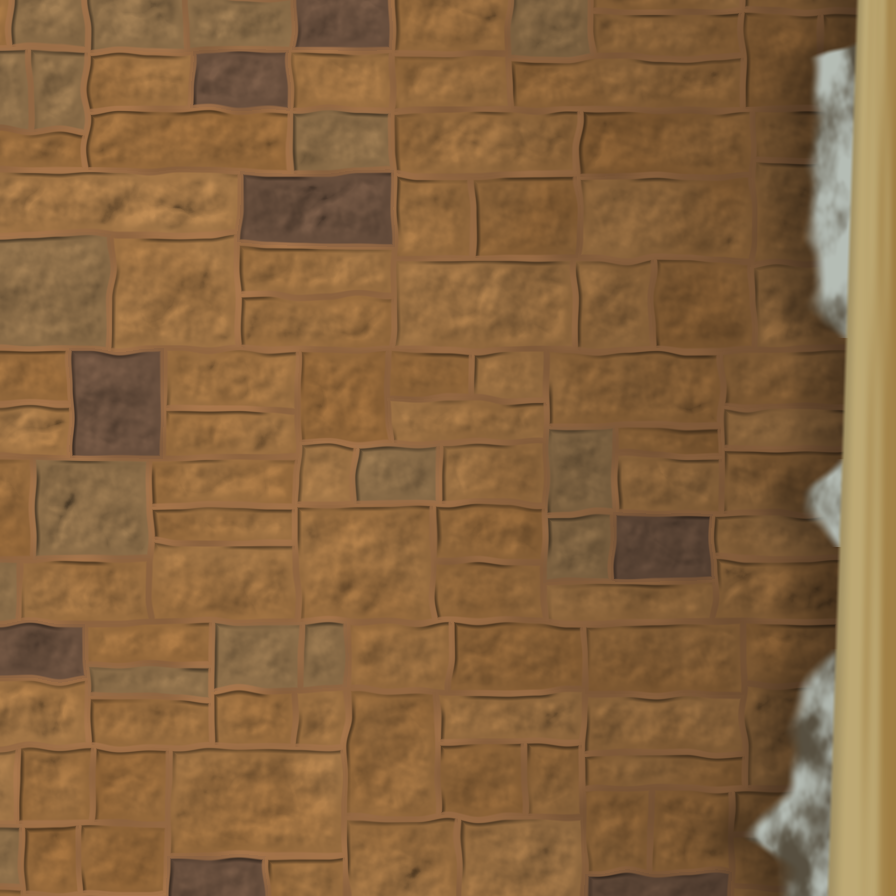
This texture is drawn by a three.js fragment shader. Its source:

```glsl
varying vec2 vUv;

const vec3 OCHRE = vec3(0.53, 0.365, 0.195);
const vec3 SAND = vec3(0.62, 0.455, 0.275);
const vec3 GREY_BROWN = vec3(0.51, 0.41, 0.28);
const vec3 PLUM_BROWN = vec3(0.38, 0.285, 0.225);
const vec3 MORTAR = vec3(0.60, 0.42, 0.27);
const vec3 DAYLIGHT = vec3(0.71, 0.74, 0.71);
const vec3 GAP_SHADE = vec3(0.34, 0.31, 0.25);
const vec3 POST_PALE = vec3(0.74, 0.66, 0.45);
const vec3 POST_GOLD = vec3(0.62, 0.49, 0.26);

float hash(vec2 p) {
  vec3 q = fract(p.xyx * vec3(0.1031, 0.1030, 0.0973));
  q += dot(q, q.yzx + 33.33);
  return fract((q.x + q.y) * q.z);
}

float noise(vec2 p) {
  vec2 i = floor(p), f = fract(p);
  f = f * f * (3.0 - 2.0 * f);
  return mix(mix(hash(i), hash(i + vec2(1.0, 0.0)), f.x),
             mix(hash(i + vec2(0.0, 1.0)), hash(i + 1.0), f.x), f.y);
}

float fbm(vec2 p) {
  float sum = 0.0, amp = 0.5;
  for (int i = 0; i < 4; i++) {
    sum += amp * noise(p);
    p = mat2(1.6, 1.2, -1.2, 1.6) * p + 7.3;
    amp *= 0.5;
  }
  return sum;
}

// Distance to the nearest scattered point: rounded chips with sharp creases
float chips(vec2 p) {
  vec2 cell = floor(p);
  float nearest = 2.0;
  for (int y = -1; y <= 1; y++)
    for (int x = -1; x <= 1; x++) {
      vec2 c = cell + vec2(float(x), float(y));
      vec2 site = c + vec2(hash(c), hash(c + 51.7));
      nearest = min(nearest, length(p - site));
    }
  return nearest;
}

float rockHeight(vec2 p) {
  vec2 warp = vec2(fbm(p * 16.0), fbm(p * 16.0 + 31.0)) - 0.5;
  vec2 slanted = mat2(0.8, -0.55, 0.6, 0.85) * p;
  float chipping = smoothstep(0.3, 0.7, noise(p * 9.0 + 4.0));
  return fbm(p * 24.0) * 0.9 + fbm(p * 85.0) * 0.12
       - chips(slanted * vec2(13.0, 18.0) + warp * 1.8) * chipping * 0.5;
}

// Splits a block into stones; returns joint distances left, bottom, right, top
vec4 ashlar(vec2 p, out float id) {
  vec2 lo = vec2(-0.07, -0.05), hi = vec2(1.08, 1.04);
  id = 0.37;
  for (int i = 0; i < 10; i++) {
    vec2 size = hi - lo;
    float key = hash(vec2(id * 91.0, float(i) + 2.0));
    if (size.x * size.y < mix(0.009, 0.038, key * key)) break;
    float ratio = mix(0.32, 0.68, hash(vec2(id * 57.0 + 9.0, float(i))));
    vec2 cut = mix(lo, hi, ratio);
    float side;
    if (size.x > size.y * 1.75) {
      side = step(cut.x, p.x);
      if (side > 0.5) lo.x = cut.x; else hi.x = cut.x;
    } else {
      side = step(cut.y, p.y);
      if (side > 0.5) lo.y = cut.y; else hi.y = cut.y;
    }
    id = hash(vec2(id * 83.0 + side * 17.0, float(i) + 40.0));
  }
  return vec4(p - lo, hi - p);
}

vec3 stoneColor(vec2 p, float id) {
  float kind = hash(vec2(id * 71.0, 5.0));
  float tone = hash(vec2(id * 43.0, 8.0)) * 0.5 + fbm(p * 9.0) * 0.9 - 0.2;
  vec3 color = mix(OCHRE, SAND, clamp(tone, 0.0, 1.0));
  color = mix(color, GREY_BROWN, step(0.76, kind) * 0.8);
  color = mix(color, PLUM_BROWN, step(0.91, kind) * 0.9);
  return color * (0.93 + 0.14 * fbm(p * 45.0));
}

vec3 wall(vec2 p) {
  vec2 wobble = vec2(noise(p * 30.0), noise(p * 30.0 + 19.0)) - 0.5;
  float id;
  vec4 joint = ashlar(p + wobble * 0.007, id);
  float edge = min(min(joint.x, joint.y), min(joint.z, joint.w));

  // Relief lit from the upper left, with a few dark undercuts
  vec2 local = p + id * 23.0;
  float slope = rockHeight(local) - rockHeight(local + vec2(-0.005, 0.006));
  float inside = smoothstep(0.003, 0.018, edge);
  float light = 1.0 + clamp(slope * 0.95, -0.30, 0.17) * inside;
  float undercut = smoothstep(0.12, 0.32, -slope) * smoothstep(0.45, 0.7, noise(p * 13.0));
  vec3 color = stoneColor(local, id) * light * (1.0 - 0.28 * undercut * inside);

  // Thin mortar with a broken shadow line along the joints
  float worn = noise(p * 22.0 + 60.0);
  float shadowEdge = min(joint.x, joint.w);
  float shadow = smoothstep(0.002, 0.004, shadowEdge) * (1.0 - smoothstep(0.004, 0.009, shadowEdge));
  color *= 1.0 - 0.42 * shadow * smoothstep(0.25, 0.75, worn);
  float mortar = 1.0 - smoothstep(0.0022, 0.0048, edge);
  color = mix(color, MORTAR * (0.84 + 0.25 * worn), mortar * 0.85);
  return color * mix(1.03, 0.83, smoothstep(0.3, 0.9, p.x));
}

vec3 post(float across, vec2 p) {
  float streak = noise(vec2(across * 6.0, p.y * 4.0)) - 0.5;
  vec3 color = mix(POST_PALE, POST_GOLD, smoothstep(0.25, 1.1, across + streak * 0.5));
  return color * mix(0.86, 1.0, smoothstep(0.0, 0.25, across));
}

void main() {
  vec2 p = vUv;
  float postEdge = mix(0.924, 0.957, p.y);

  // Ragged wall end, with blurred daylight between it and the post
  float gap = 0.045 * smoothstep(0.4, 0.65, noise(vec2(p.y * 9.0, 3.0)))
            + 0.05 * (1.0 - smoothstep(0.06, 0.13, p.y));
  float wallEnd = postEdge - gap + 0.012 * (noise(p * 38.0) - 0.5);
  vec3 color = wall(p) * mix(1.0, 0.68, smoothstep(-0.08, 0.0, p.x - wallEnd));
  vec3 beyond = mix(GAP_SHADE, DAYLIGHT, smoothstep(0.25, 0.65, fbm(p * vec2(26.0, 17.0))));
  color = mix(color, beyond, smoothstep(-0.006, 0.014, p.x - wallEnd) * step(0.004, gap));

  float across = (p.x - postEdge) / (1.0 - postEdge);
  color = mix(color, post(across, p), smoothstep(-0.003, 0.003, p.x - postEdge));
  gl_FragColor = vec4(color, 1.0);
}
```
